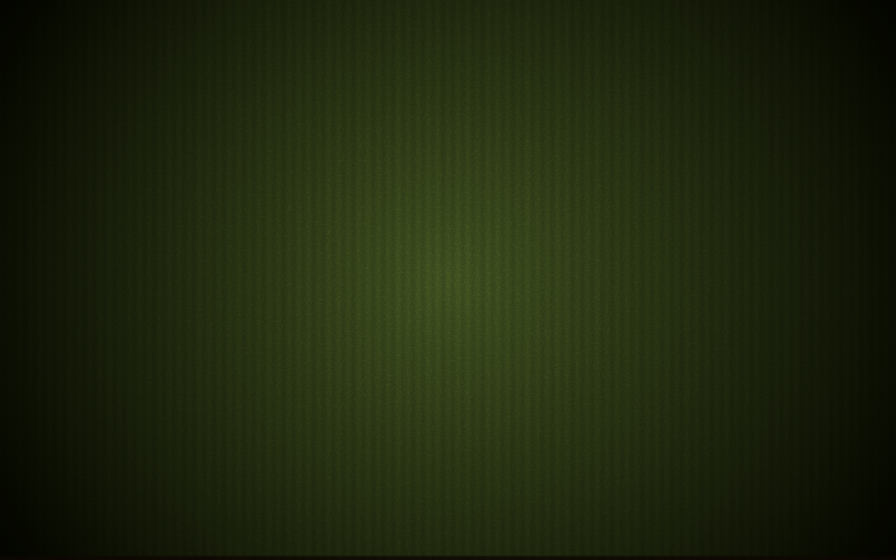
Reproduce this background procedurally as a Shadertoy shader.

```glsl
// Dark olive cloth with fine vertical ribs, lit by a soft central glow.

vec2 hash2(vec2 cell) {
    vec3 q = fract(cell.xyx * vec3(0.1031, 0.1030, 0.0973));
    q += dot(q, q.yzx + 33.33);
    return fract((q.xx + q.yz) * q.zy);
}

// Distance to the nearest scattered point
float cellular(vec2 p) {
    vec2 cell = floor(p), local = fract(p);
    float nearest = 2.0;
    for (int y = -1; y <= 1; y++) {
        for (int x = -1; x <= 1; x++) {
            vec2 offset = vec2(x, y);
            nearest = min(nearest, length(offset + hash2(cell + offset) - local));
        }
    }
    return nearest;
}

void mainImage(out vec4 fragColor, in vec2 fragCoord) {
    vec2 uv = fragCoord / iResolution.xy;
    vec2 p = (fragCoord - 0.5 * iResolution.xy) / iResolution.y;
    float radius = length(p);

    // Radial glow, fading almost to black at the corners
    vec3 cloth = vec3(0.250, 0.314, 0.126) - radius * vec3(0.258, 0.320, 0.145);
    cloth = max(cloth, vec3(0.016, 0.020, 0.001));

    // Narrow ribs and a slight unevenness between them
    float ribs = cos(6.28318 * 90.0 * uv.x);
    float weave = sin(uv.x * 173.0) + 0.5 * sin(uv.x * 311.0 + 1.3);
    cloth *= 1.0 + 0.055 * ribs + 0.012 * weave;

    // Woven grain
    cloth *= 1.0 + 0.16 * (cellular(p * 230.0) - 0.45);

    // Thin dark hem along the bottom
    float hem = 1.0 - smoothstep(0.004, 0.010, uv.y);
    cloth = mix(cloth, vec3(0.050, 0.025, 0.008), 0.8 * hem);

    fragColor = vec4(cloth, 1.0);
}
```
